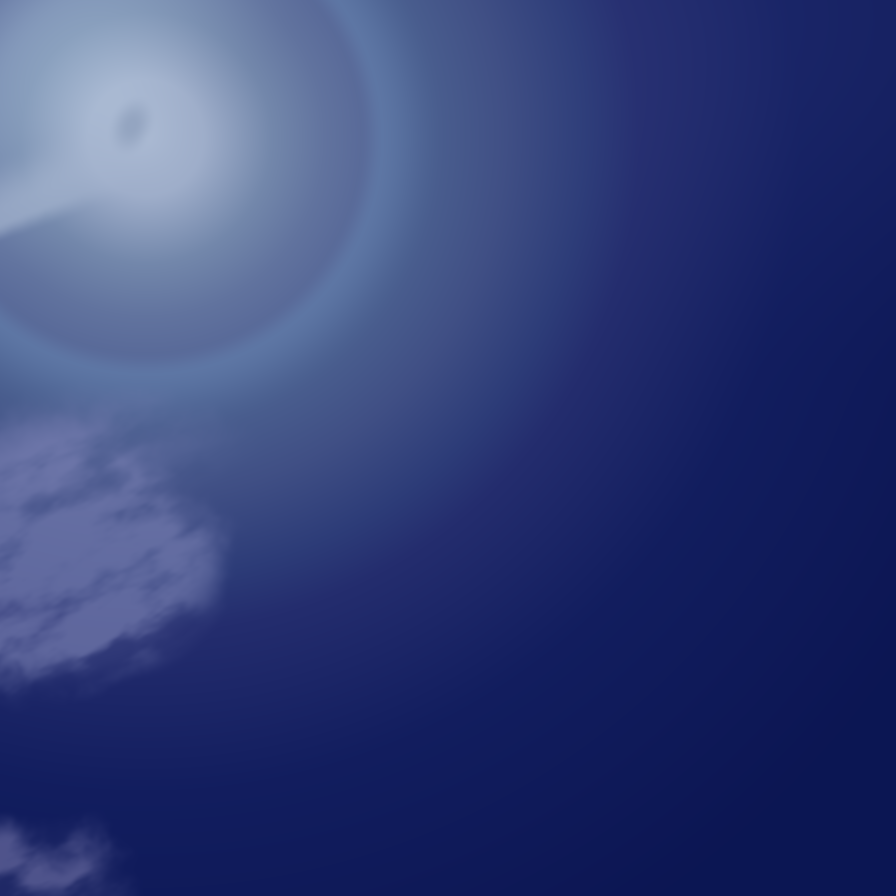
A Shadertoy shader for this background:

```glsl
const int STOPS = 11;

// Sky colour at growing distance from the light
const vec3 SKY[STOPS] = vec3[STOPS](
    vec3(0.66, 0.72, 0.82), vec3(0.62, 0.68, 0.79), vec3(0.45, 0.53, 0.67),
    vec3(0.38, 0.45, 0.62), vec3(0.335, 0.40, 0.59), vec3(0.29, 0.37, 0.56),
    vec3(0.25, 0.31, 0.52), vec3(0.175, 0.235, 0.47), vec3(0.14, 0.175, 0.43),
    vec3(0.07, 0.115, 0.37), vec3(0.045, 0.085, 0.325));
const float REACH[STOPS] = float[STOPS](
    0.0, 0.065, 0.14, 0.20, 0.26, 0.32, 0.40, 0.49, 0.55, 0.73, 1.02);

const vec2 LIGHT_POS = vec2(0.163, 0.846);
const vec3 RING_TINT = vec3(0.035, 0.065, 0.055);
const vec3 CLOUD_TINT = vec3(0.45, 0.48, 0.68);
const vec3 LOW_CLOUD_TINT = vec3(0.39, 0.40, 0.61);
const vec3 BRIGHT_CLOUD_TINT = vec3(0.66, 0.72, 0.82);

float hash(vec2 p) {
    vec3 q = fract(vec3(p.xyx) * 0.1031);
    q += dot(q, q.yzx + 33.33);
    return fract((q.x + q.y) * q.z);
}

float valueNoise(vec2 p) {
    vec2 cell = floor(p);
    vec2 f = fract(p);
    f = f * f * (3.0 - 2.0 * f);
    float low = mix(hash(cell), hash(cell + vec2(1.0, 0.0)), f.x);
    float high = mix(hash(cell + vec2(0.0, 1.0)), hash(cell + 1.0), f.x);
    return mix(low, high, f.y);
}

float fbm(vec2 p) {
    float sum = 0.0;
    float weight = 0.53;
    for (int i = 0; i < 4; i++) {
        sum += weight * valueNoise(p);
        p = mat2(1.6, 1.2, -1.2, 1.6) * p + 7.3;
        weight *= 0.5;
    }
    return sum;
}

vec2 rotate(vec2 p, float angle) {
    float c = cos(angle), s = sin(angle);
    return vec2(c * p.x + s * p.y, c * p.y - s * p.x);
}

vec3 skyRamp(float dist) {
    vec3 colour = SKY[0];
    for (int i = 1; i < STOPS; i++) {
        float t = clamp((dist - REACH[i - 1]) / (REACH[i] - REACH[i - 1]), 0.0, 1.0);
        colour = mix(colour, SKY[i], t);
    }
    return colour;
}

// Thin halo: crisp inner edge, slow outer falloff
float halo(float dist, float radius) {
    float inner = smoothstep(radius - 0.022, radius + 0.006, dist);
    return inner * (1.0 - smoothstep(radius, radius + 0.075, dist));
}

// Soft ellipse, 1 at the centre and 0 outside
float softEllipse(vec2 p, vec2 centre, vec2 radii, float softness) {
    return 1.0 - smoothstep(1.0 - softness, 1.0, length((p - centre) / radii));
}

// Slanted wisps held inside an ellipse with a ragged edge
float wisps(vec2 p, vec2 centre, vec2 radii, float softness) {
    float texture_ = fbm(rotate(p, 0.45) * vec2(13.0, 27.0));
    float rag = fbm(p * 18.0 + 4.0) - 0.5;
    float body = softEllipse(p + rag * 0.06, centre, radii, softness);
    return body * mix(0.25, 1.0, smoothstep(0.22, 0.65, texture_));
}

void mainImage(out vec4 fragColor, in vec2 fragCoord) {
    vec2 uv = fragCoord / iResolution.xy;
    vec2 fromLight = uv - LIGHT_POS;
    float dist = length(fromLight);

    // Sky, halo and haze towards the upper left
    vec3 colour = skyRamp(dist);
    colour += RING_TINT * halo(dist, 0.26);
    float haze = smoothstep(-0.04, 0.22, dot(fromLight, vec2(-0.7, 0.7)));
    colour += vec3(0.12, 0.13, 0.10) * haze * (1.0 - smoothstep(0.17, 0.29, dist));
    colour += vec3(0.03, 0.03, 0.035) * smoothstep(0.55, 1.0, uv.y) * smoothstep(0.5, 0.9, uv.x);

    // Small dim core
    float core = softEllipse(rotate(fromLight, -0.4), vec2(-0.020, 0.006), vec2(0.027, 0.038), 0.9);
    colour -= vec3(0.085, 0.08, 0.07) * core;

    // Bright wisp with a sharper lower edge
    float wave = 0.012 * (fbm(uv * 17.0) - 0.5);
    float lowerEdge = 0.731 + 0.36 * uv.x + wave;
    float streak = smoothstep(-0.003, 0.023, uv.y - lowerEdge);
    streak *= 1.0 - smoothstep(0.035, 0.10, uv.y - lowerEdge);
    streak *= 1.0 - smoothstep(0.04, 0.17, uv.x);
    colour = mix(colour, BRIGHT_CLOUD_TINT, 0.65 * streak);

    // Clouds along the left side
    float mainCloud = wisps(uv, vec2(0.06, 0.375), vec2(0.205, 0.165), 0.35);
    float upperWisps = wisps(uv, vec2(0.07, 0.50), vec2(0.23, 0.075), 0.8);
    float lowCloud = wisps(uv, vec2(0.02, 0.005), vec2(0.145, 0.095), 0.55);
    colour = mix(colour, CLOUD_TINT, 0.75 * mainCloud);
    colour = mix(colour, CLOUD_TINT, 0.45 * upperWisps);
    colour = mix(colour, LOW_CLOUD_TINT, 0.75 * lowCloud);

    fragColor = vec4(clamp(colour, 0.0, 1.0), 1.0);
}
```
